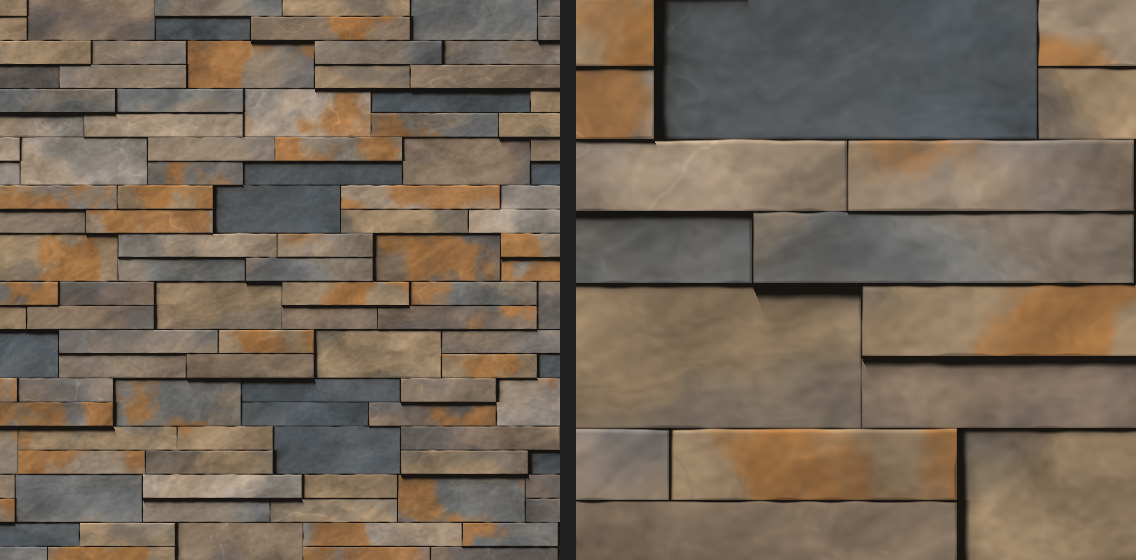
Left: the whole. Right: its middle third, enlarged.
A Shadertoy shader for this texture:

```glsl
// Stacked slate ledger wall: tall blocks and paired thin strips in staggered courses.

const float COURSE = 0.08607;   // height of one course
const float TOP = 0.0144;       // part of the first course above the canvas
const float BLOCK = 0.2279;     // width of a tall block
const float PERIOD = 0.6836;    // one tall block plus a group of strips
const float LONG_STRIP = 0.2845;
const float SPLIT_SHIFT = 0.057;

// Left end of a tall block in each course, from the top down
const float STARTS[12] = float[12](0.048, 0.333, 0.434, 0.035, 0.380, -0.018,
                                   0.275, 0.560, 0.202, 0.487, 0.026, 0.3125);

const vec3 TAN = vec3(0.56, 0.475, 0.375);
const vec3 RUST = vec3(0.60, 0.40, 0.21);
const vec3 SLATE = vec3(0.30, 0.32, 0.335);
const vec3 TAUPE = vec3(0.49, 0.445, 0.405);
const vec3 PALE = vec3(0.62, 0.56, 0.50);
const vec3 BROWN = vec3(0.42, 0.365, 0.325);
const vec3 SHADOW = vec3(0.07, 0.06, 0.05);
const vec3 TONES[8] = vec3[8](SLATE, TAUPE, TAN, PALE, BROWN, TAUPE, TAN, vec3(0.44, 0.43, 0.415));

struct Stone { vec2 lo; vec2 hi; vec2 id; float tone; float height; };

float hash(vec2 p) {
    vec3 q = fract(vec3(p.xyx) * 0.1031);
    q += dot(q, q.yzx + 33.33);
    return fract((q.x + q.y) * q.z);
}

float noise(vec2 p) {
    vec2 i = floor(p), f = fract(p);
    f = f * f * (3.0 - 2.0 * f);
    return mix(mix(hash(i), hash(i + vec2(1, 0)), f.x),
               mix(hash(i + vec2(0, 1)), hash(i + vec2(1, 1)), f.x), f.y);
}

float fbm(vec2 p) {
    float sum = 0.0, amp = 0.5;
    for (int i = 0; i < 5; i++) {
        sum += amp * noise(p);
        p = mat2(1.6, 1.2, -1.2, 1.6) * p + 7.3;
        amp *= 0.52;
    }
    return sum;
}

// Slate sits deep, tall blocks sit low, strips vary
Stone makeStone(vec2 lo, vec2 hi, vec2 id, bool tall) {
    float tone = hash(id + 41.7);
    float height = tall ? 0.25 : 0.2 + 0.8 * hash(id + 93.1);
    if (tone < 0.125) height = 0.1;
    return Stone(lo, hi, id, tone, height);
}

Stone findStone(vec2 p) {
    float down = (1.0 + TOP - p.y) / COURSE;
    float course = clamp(floor(down), 0.0, 11.0);
    float x = p.x - STARTS[int(course)];
    float k = floor(x / PERIOD);
    float left = STARTS[int(course)] + k * PERIOD;
    float top = 1.0 + TOP - course * COURSE;
    x -= k * PERIOD;
    if (x < BLOCK)
        return makeStone(vec2(left, top - COURSE), vec2(left + BLOCK, top), vec2(k * 5.0, course), true);

    // Bits mark the courses whose strips split further left
    int mask = k < 0.0 ? 4 : 203;
    bool early = ((mask >> int(course)) & 1) == 1;
    bool lower = fract(down) > 0.5;
    float split = BLOCK + (lower ? BLOCK : LONG_STRIP) - (early ? SPLIT_SHIFT : 0.0);
    bool second = x > split;
    float part = 1.0 + (second ? 1.0 : 0.0) + (lower ? 2.0 : 0.0);
    float y = top - (lower ? COURSE : 0.5 * COURSE);
    return makeStone(vec2(left + (second ? split : BLOCK), y),
                     vec2(left + (second ? PERIOD : split), y + 0.5 * COURSE),
                     vec2(k * 5.0 + part, course), false);
}

// Mottled, cleft stone face
vec3 stoneFace(vec2 p, Stone s) {
    vec2 q = p * vec2(11.0, 15.0) + 60.0 * vec2(hash(s.id + 5.0), hash(s.id + 8.0));
    float broad = fbm(q * 0.7 + 19.0);
    float grain = fbm(q + 1.5 * broad);
    float cleft = grain - fbm(q + 1.5 * broad + vec2(-0.05, 0.07));
    float warm = s.tone < 0.125 ? 0.1 : 0.5;
    vec3 color = TONES[int(s.tone * 8.0)];
    color = mix(color, TAN, warm * smoothstep(0.42, 0.62, broad));
    color = mix(color, SLATE, 0.4 * smoothstep(0.5, 0.3, broad));
    float rusty = step(0.68, hash(s.id + 17.0)) * step(0.125, s.tone);
    color = mix(color, RUST, 0.75 * rusty * smoothstep(0.46, 0.62, fbm(q * vec2(1.1, 0.6) + 31.0)));
    float vein = 1.0 - smoothstep(0.0, 0.012, abs(fbm(q * 0.5 + 47.0) - 0.48));
    color += 0.09 * vein * (hash(s.id + 23.0) - 0.35);
    float speckle = noise(p * vec2(170.0, 210.0)) - 0.5;
    return color * (1.0 + 0.55 * (grain - 0.48) + clamp(0.9 * cleft, -0.16, 0.16) + 0.07 * speckle);
}

// Seam that widens into a cast shadow below a raised neighbour
float edgeShade(float d, float reach, float blur) {
    float core = 1.0 - smoothstep(reach * 0.45, reach + blur, d);
    float halo = 1.0 - smoothstep(0.0, 2.5 * reach + blur, d);
    return clamp(0.8 * core + 0.3 * halo, 0.0, 0.95);
}

void mainImage(out vec4 fragColor, in vec2 fragCoord) {
    vec2 p = fragCoord / iResolution.y;
    float blur = max(0.0016, 1.2 / iResolution.y);
    Stone s = findStone(p);
    float wobble = 0.0016 * (noise(p * 70.0) - 0.5);
    vec2 fromLow = p - s.lo + wobble, fromHigh = s.hi - p + wobble;

    // Neighbours toward the light, at upper left
    Stone above = findStone(vec2(p.x - 0.4 * fromHigh.y, s.hi.y + 0.001));
    Stone beside = findStone(vec2(s.lo.x - 0.001, p.y));
    float dropTop = max(0.0, above.height - s.height);
    float dropLeft = max(0.0, beside.height - s.height);

    vec3 color = stoneFace(p, s);
    float rim = 1.0 - smoothstep(0.001, 0.001 + 2.0 * blur, fromHigh.y);
    color *= 1.0 + 0.3 * rim * smoothstep(0.0, 0.4, s.height - above.height);
    color *= 1.0 - 0.3 * (1.0 - smoothstep(0.0, blur, min(fromLow.y, fromHigh.x)));
    color = mix(color, SHADOW, edgeShade(fromHigh.y, 0.015 * dropTop, blur));
    color = mix(color, SHADOW, edgeShade(fromLow.x, 0.010 * dropLeft, blur));
    fragColor = vec4(clamp(color, 0.0, 1.0), 1.0);
}
```
